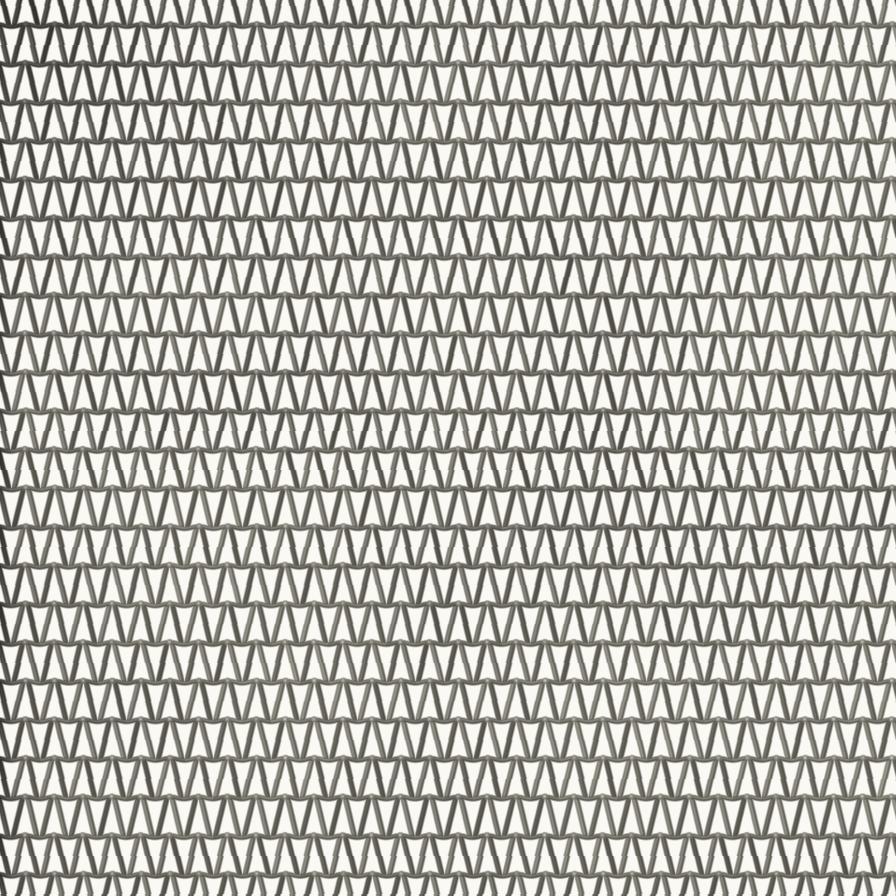
Write a three.js fragment shader that draws this texture.

```glsl
varying vec2 vUv;

const vec2 REPEATS = vec2(31.03, 23.2);   // coils across, rows up
const vec2 OFFSET = vec2(0.88, 0.54);     // phase of the first knot
const float LEG_RADIUS = 0.0030;
const float ROD_RADIUS = 0.0026;
const float ROD_WAVE = 0.0012;
const float KNOT_RADIUS = 0.0034;
const float SOFTNESS = 0.0015;
const float LEG_TOP = 0.09;               // leg ends, as fractions of a coil
const float LEG_BOTTOM = 0.41;
const float TONE_VARIATION = 0.16;
const float CORNER_SHADE = 0.45;

const vec3 PAPER = vec3(0.985, 0.978, 0.957);
const vec3 STEEL_LIT = vec3(0.61, 0.60, 0.56);
const vec3 STEEL_MID = vec3(0.45, 0.44, 0.40);
const vec3 STEEL_DARK = vec3(0.27, 0.26, 0.23);
const vec3 KNOT_SHINE = vec3(0.76, 0.75, 0.71);

float hash(vec2 p) {
  return fract(sin(dot(p, vec2(127.1, 311.7))) * 43758.5453);
}

float noise(vec2 p) {
  vec2 i = floor(p);
  vec2 f = fract(p);
  f = f * f * (3.0 - 2.0 * f);
  return mix(mix(hash(i), hash(i + vec2(1.0, 0.0)), f.x),
             mix(hash(i + vec2(0.0, 1.0)), hash(i + 1.0), f.x), f.y);
}

float coverage(float d) {
  return 1.0 - smoothstep(-SOFTNESS, SOFTNESS, d);
}

// Round wire: t runs from -1 to 1 across it, lit a little before the middle
vec3 wireColor(float t, float shine) {
  float glow = exp(-3.5 * (t + 0.25) * (t + 0.25));
  vec3 body = mix(STEEL_DARK, STEEL_MID, 0.35 + 0.65 * shine);
  return mix(mix(STEEL_DARK, body, 0.5 + 0.5 * glow), STEEL_LIT, glow * shine * 0.75);
}

void main() {
  vec2 cellSize = 1.0 / REPEATS;
  vec2 grid = vUv * REPEATS - OFFSET;
  grid.x += 0.04 * (hash(vec2(floor(grid.y + 0.5), 3.0)) - 0.5);
  vec2 cell = floor(grid);
  vec2 local = fract(grid);

  // Slanted legs, mirrored about the middle of each coil
  float side = local.x < 0.5 ? 1.0 : -1.0;
  vec2 legPoint = vec2(min(local.x, 1.0 - local.x), local.y) * cellSize;
  vec2 bottom = vec2(LEG_BOTTOM, 0.0) * cellSize;
  vec2 top = vec2(LEG_TOP, 1.0) * cellSize;
  vec2 axis = normalize(top - bottom);
  float across = dot(legPoint - bottom, vec2(axis.y, -axis.x));

  // Coils alternate in hand, so the shaded leg swaps sides each row
  float hand = mod(cell.y, 2.0) < 0.5 ? 1.0 : -1.0;
  float wear = hash(cell + vec2(0.37 * side, 0.0));
  float shine = (side == hand ? 0.22 : 0.85) + 0.35 * (wear - 0.5);
  vec3 legColor = wireColor(side * across / LEG_RADIUS, clamp(shine, 0.0, 1.0));

  // Cross rods, bent up at the knots and down at the loops
  float rodLine = floor(grid.y + 0.5);
  float height = (grid.y - rodLine) * cellSize.y;
  float bend = ROD_WAVE * cos(6.28318 * grid.x);
  float rodAcross = height - bend;
  float rodWear = hash(vec2(floor(grid.x * 2.0), rodLine));
  vec3 rodColor = wireColor(-rodAcross / ROD_RADIUS, 0.35 + 0.4 * rodWear);

  // Bright knots where the coils wrap over the rods
  float knotId = floor(grid.x + 0.5);
  vec2 knotPoint = vec2((grid.x - knotId) * cellSize.x, height - ROD_WAVE);
  float knotDistance = length(knotPoint * vec2(0.85, 1.0));
  float knotWear = hash(vec2(knotId, rodLine) + 17.0);
  float glint = 1.0 - smoothstep(0.0, KNOT_RADIUS, length(knotPoint - vec2(-0.0004, 0.0006)));
  vec3 knotColor = mix(STEEL_MID, KNOT_SHINE, glint * (0.55 + 0.45 * knotWear));

  // Layer the parts and keep their joint coverage
  float legMask = coverage(abs(across) - LEG_RADIUS);
  float rodMask = coverage(abs(rodAcross) - ROD_RADIUS);
  float knotMask = coverage(knotDistance - KNOT_RADIUS);
  vec3 steel = mix(legColor, rodColor, rodMask);
  steel = mix(steel, knotColor, knotMask);
  float mask = max(max(legMask, rodMask), knotMask);

  // Broad tone drift, darker towards the upper left corner and left edge
  float tone = 1.0 + TONE_VARIATION * (noise(vUv * vec2(6.0, 9.0)) - 0.5);
  float corner = exp(-5.0 * length(vUv - vec2(0.0, 1.0)));
  float leftEdge = exp(-vUv.x * 90.0);
  steel *= tone * (1.0 - CORNER_SHADE * max(corner, leftEdge));

  gl_FragColor = vec4(mix(PAPER, steel, mask), 1.0);
}
```
